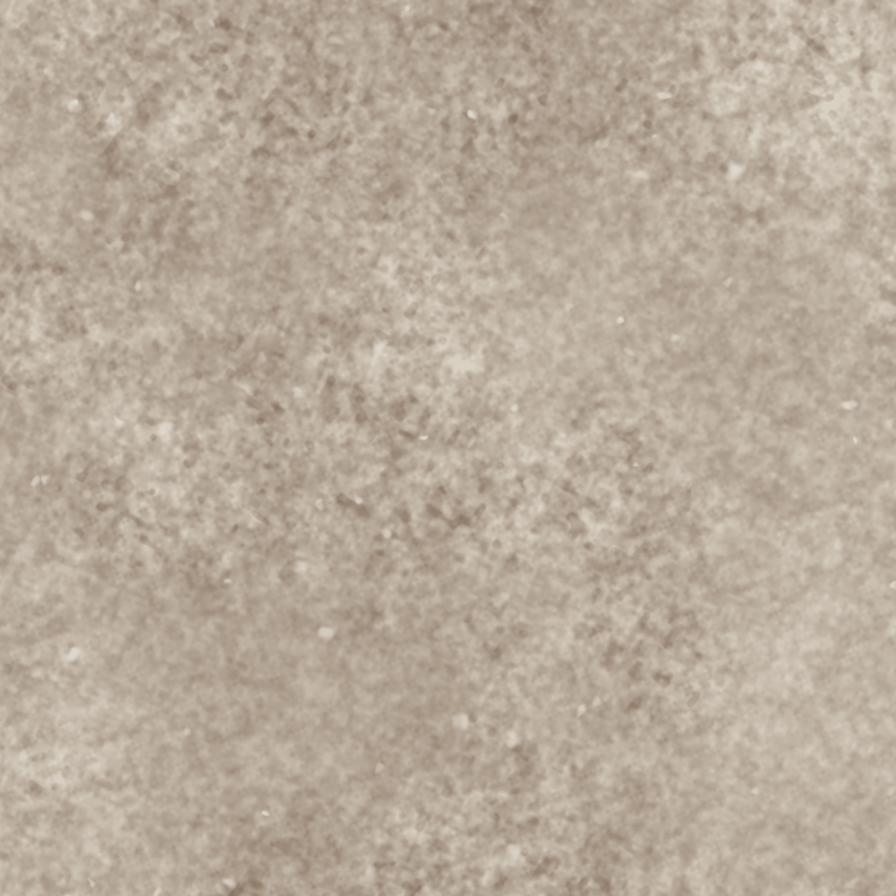
Give the GLSL for this texture, as a three.js fragment shader.

```glsl
#define DARK_STONE vec3(0.630, 0.563, 0.497)
#define LIGHT_STONE vec3(0.790, 0.750, 0.690)
#define FLECK_COLOR vec3(0.885, 0.860, 0.815)
#define BASE_TONE 0.57
#define CLOUD_SCALE 3.2
#define CLOUD_AMOUNT 0.50
#define GRAIN_SCALE 27.0
#define GRAIN_AMOUNT 0.70
#define PIT_SCALE 82.0
#define PIT_AMOUNT 0.50
#define FLECK_CELLS 24.0
#define FLECK_SHARE 0.11

varying vec2 vUv;

float hash(vec2 p) {
  vec3 q = fract(vec3(p.xyx) * 0.1031);
  q += dot(q, q.yzx + 33.33);
  return fract((q.x + q.y) * q.z);
}

// Smooth value noise centred on zero
float noise(vec2 p) {
  vec2 cell = floor(p);
  vec2 f = fract(p);
  f = f * f * (3.0 - 2.0 * f);
  float low = mix(hash(cell), hash(cell + vec2(1.0, 0.0)), f.x);
  float high = mix(hash(cell + vec2(0.0, 1.0)), hash(cell + 1.0), f.x);
  return mix(low, high, f.y) - 0.5;
}

// Turns and shifts each octave so the lattices do not line up
vec2 nextOctave(vec2 p) {
  return mat2(1.6, 1.2, -1.2, 1.6) * p + vec2(17.3, 41.7);
}

float clouds(vec2 p) {
  float sum = 0.0;
  float weight = 1.0;
  for (int i = 0; i < 4; i++) {
    sum += weight * noise(p);
    p = nextOctave(p);
    weight *= 0.62;
  }
  return sum;
}

// Sandy grain: the third octave is the strongest
float grain(vec2 p) {
  float sum = 0.42 * noise(p);
  p = nextOctave(p);
  sum += 0.50 * noise(p);
  p = nextOctave(p);
  sum += 1.00 * noise(p);
  p = nextOctave(p);
  return sum + 0.60 * noise(p);
}

// Sparse pale mineral flecks with soft, uneven outlines
float flecks(vec2 uv) {
  vec2 p = uv * FLECK_CELLS;
  p += 0.22 * vec2(noise(uv * 95.0), noise(uv * 95.0 + 57.0));
  vec2 cell = floor(p);
  float cover = 0.0;
  for (int y = -1; y <= 1; y++) {
    for (int x = -1; x <= 1; x++) {
      vec2 id = cell + vec2(float(x), float(y)) + 200.0;
      vec2 center = id - 200.0 + vec2(hash(id + 11.0), hash(id + 37.0));
      float size = hash(id + 71.0);
      float radius = mix(0.14, 0.34, size * size);
      float present = step(hash(id), FLECK_SHARE);
      float strength = mix(0.35, 0.95, hash(id + 93.0));
      float disc = 1.0 - smoothstep(0.2 * radius, radius, length(p - center));
      cover = max(cover, present * strength * disc);
    }
  }
  return cover;
}

void main() {
  // Broad stains and the areas where the surface is rougher
  float stain = clouds(vUv * CLOUD_SCALE + 5.0);
  float rough = smoothstep(-0.35, 0.45, clouds(vUv * 4.5 + 63.0));

  // Fine grain and clustered dark pits
  float sand = grain(vUv * GRAIN_SCALE + 120.0) * mix(0.80, 1.20, rough);
  vec2 pitPoint = mat2(0.8, 0.6, -0.6, 0.8) * vUv * PIT_SCALE + 300.0;
  float pits = smoothstep(0.14, 0.40, noise(pitPoint)) * rough;

  float tone = BASE_TONE + CLOUD_AMOUNT * stain + GRAIN_AMOUNT * sand;
  tone -= PIT_AMOUNT * pits;

  // Palette ramp, allowed to run slightly past both ends
  vec3 color = mix(DARK_STONE, LIGHT_STONE, clamp(tone, -0.55, 1.35));
  color = mix(color, FLECK_COLOR, flecks(vUv));
  gl_FragColor = vec4(color, 1.0);
}
```
